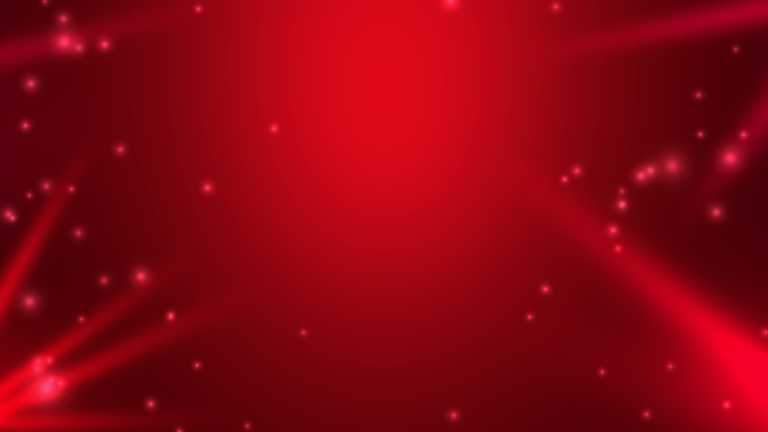
Reproduce this background procedurally as a WebGL 1 fragment shader.

```glsl
precision highp float;

uniform vec2 u_resolution;

const vec2 CANVAS = vec2(16.0 / 9.0, 1.0);
const vec3 DARK_RED = vec3(0.25, 0.0, 0.02);
const vec3 BRIGHT_RED = vec3(0.86, 0.035, 0.1);
const vec3 SCARLET = vec3(0.85, 0.01, 0.08);
const vec3 CRIMSON = vec3(0.8, 0.0, 0.13);
const vec3 MAGENTA = vec3(0.6, 0.0, 0.2);
const vec3 PINK = vec3(0.8, 0.28, 0.4);
const int SPARK_COUNT = 58;

vec3 hash3(float n) {
    vec3 q = fract(n * vec3(0.1031, 0.1137, 0.0973) + vec3(0.31, 0.57, 0.13));
    q += dot(q, q.yzx + 19.19);
    return fract((q.xxy + q.yzz) * q.zyx);
}

float bell(float x) {
    return exp(-x * x);
}

// Soft beam that fades from start to tip; widths are given at both ends
float beam(vec2 p, vec2 start, vec2 tip, float startWidth, float tipWidth) {
    vec2 axis = tip - start;
    float len = length(axis);
    vec2 dir = axis / len;
    vec2 rel = p - start;
    float along = clamp(dot(rel, dir) / len, 0.0, 1.0);
    float across = dir.x * rel.y - dir.y * rel.x;
    float fade = 1.0 - smoothstep(0.0, 1.0, along);
    return fade * bell(across / mix(startWidth, tipWidth, along));
}

// Small bright core inside a wider halo
float spark(vec2 p, vec2 center, float radius) {
    float d = length(p - center) / radius;
    return 0.45 * bell(d) + 0.45 * bell(d * 2.6);
}

vec3 backdrop(vec2 p) {
    vec2 d = (p - vec2(0.89, 0.86)) / vec2(0.52, 0.73);
    float glow = exp(-dot(d, d));
    glow += 0.07 * bell(length(p - vec2(0.89, 0.6)) / 0.22);
    return mix(DARK_RED, BRIGHT_RED, glow);
}

vec3 leftBeams(vec2 p) {
    float fan = 0.5 * beam(p, vec2(-0.02, 0.04), vec2(0.66, 0.36), 0.022, 0.035);
    fan += 0.5 * beam(p, vec2(-0.02, 0.08), vec2(0.5, 0.45), 0.02, 0.03);
    fan += 0.35 * beam(p, vec2(-0.02, 0.02), vec2(0.6, 0.03), 0.02, 0.03);
    fan += 0.55 * beam(p, vec2(-0.02, 0.27), vec2(0.24, 0.72), 0.028, 0.02);
    fan += 0.3 * bell(length(p - vec2(0.0, 0.06)) / 0.18);
    float haze = 0.4 * beam(p, vec2(-0.05, 0.86), vec2(0.55, 1.0), 0.035, 0.025);
    haze += 0.12 * bell(length(p - vec2(0.0, 0.68)) / 0.2);
    return SCARLET * fan + MAGENTA * haze;
}

vec3 rightBeams(vec2 p) {
    float fan = 0.5 * beam(p, vec2(1.8, 0.12), vec2(1.08, 0.7), 0.055, 0.04);
    fan += 0.25 * beam(p, vec2(1.8, 0.06), vec2(1.16, 0.62), 0.1, 0.05);
    fan += 0.28 * beam(p, vec2(1.84, 0.03), vec2(1.1, 0.27), 0.12, 0.09);
    fan += 0.25 * bell(length(p - vec2(1.78, 0.08)) / 0.24);
    float haze = 0.65 * beam(p, vec2(1.82, 0.99), vec2(1.18, 0.86), 0.04, 0.02);
    haze += 0.5 * beam(p, vec2(1.82, 0.79), vec2(1.53, 0.42), 0.045, 0.025);
    return CRIMSON * fan + MAGENTA * haze;
}

// Scattered lights, denser toward both sides
float sparkField(vec2 p) {
    float light = 0.0;
    for (int i = 0; i < SPARK_COUNT; i++) {
        float n = float(i) + 1.0;
        vec3 place = hash3(n * 7.31);
        vec3 look = hash3(n * 3.77 + 41.0);
        float side = place.x * 2.0 - 1.0;
        float spread = sign(side) * pow(abs(side), 0.45);
        vec2 center = vec2(0.5 + 0.5 * spread, place.y) * CANVAS;
        float radius = mix(0.009, 0.03, look.x * look.x * look.x);
        light += spark(p, center, radius) * mix(0.55, 0.9, look.y);
    }
    return light;
}

void main() {
    vec2 p = gl_FragCoord.xy / u_resolution * CANVAS;

    vec3 color = backdrop(p);
    color += leftBeams(p) + rightBeams(p);

    // Scattered lights and the two largest glows
    float light = sparkField(p);
    light += 1.1 * spark(p, vec2(0.108, 0.102), 0.042);
    light += 0.7 * spark(p, vec2(1.556, 0.616), 0.036);
    color += PINK * light;

    gl_FragColor = vec4(min(color, vec3(0.96, 0.6, 0.7)), 1.0);
}
```
